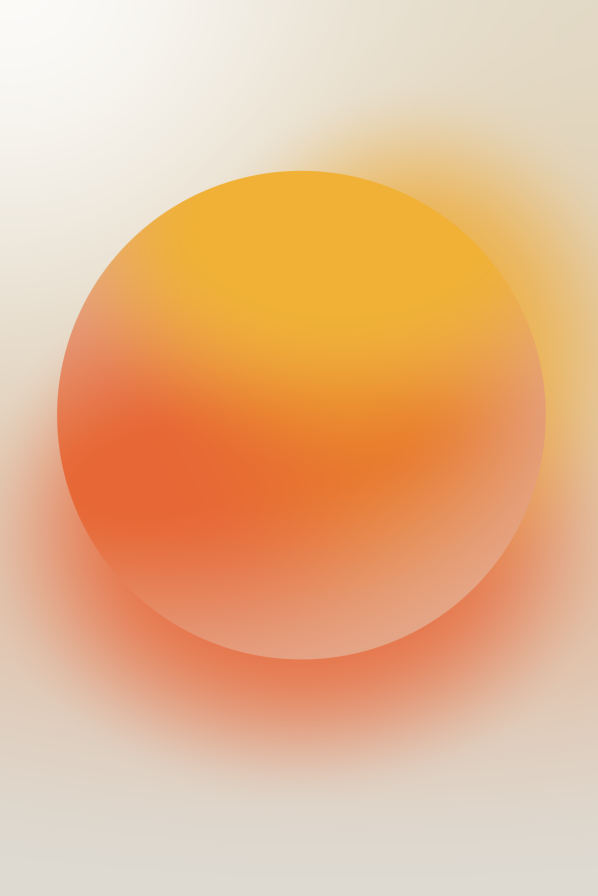
Give the GLSL for this background, as a Shadertoy shader.

```glsl
// A crisp glowing disc over a pale paper gradient, with coloured light behind it.
// Soft tilted ellipses, built from distance functions, paint both the halo and
// the disc; wide Gaussian washes warm the paper. Frame is 1 wide by 1.5 tall.

const vec2 FRAME = vec2(1.0, 1.5);

const vec3 WHITE       = vec3(0.985, 0.98, 0.97);
const vec3 BEIGE       = vec3(0.88, 0.845, 0.77);
const vec3 GREY_BEIGE  = vec3(0.87, 0.86, 0.83);
const vec3 PEACH       = vec3(0.885, 0.69, 0.58);
const vec3 HONEY       = vec3(0.90, 0.74, 0.52);
const vec3 GLOW_CORAL  = vec3(0.905, 0.45, 0.28);
const vec3 GLOW_AMBER  = vec3(0.93, 0.69, 0.28);
const vec3 DISC_SALMON = vec3(0.895, 0.66, 0.55);
const vec3 DISC_RED    = vec3(0.905, 0.405, 0.21);
const vec3 DISC_ORANGE = vec3(0.91, 0.48, 0.18);
const vec3 DISC_YELLOW = vec3(0.94, 0.695, 0.21);

const vec2  DISC_CENTER = vec2(0.504, 0.805);
const float DISC_RADIUS = 0.409;
const float GLOW_BLUR   = 0.155;
const float RED_BLUR    = 0.19;
const float YELLOW_BLUR = 0.15;
const float RED_TILT    = 0.2;

// Signed distance to an ellipse, first-order approximation
float ellipseDistance(vec2 d, vec2 radii) {
    float k = length(d / radii);
    float slope = length(d / (radii * radii));
    return k * (k - 1.0) / max(slope, 1e-4);
}

// Coverage of a tilted ellipse whose edge fades over +-blur
float softEllipse(vec2 p, vec2 center, vec2 radii, float tilt, float blur) {
    float c = cos(tilt), s = sin(tilt);
    vec2 d = p - center;
    d = vec2(c * d.x + s * d.y, c * d.y - s * d.x);
    return 1.0 - smoothstep(-blur, blur, ellipseDistance(d, radii));
}

float gaussian(vec2 p, vec2 center, vec2 spread) {
    vec2 d = (p - center) / spread;
    return exp(-0.5 * dot(d, d));
}

vec3 paper(vec2 p) {
    vec3 color = mix(GREY_BEIGE, BEIGE, smoothstep(0.0, 0.8, p.y));
    color = mix(color, WHITE, gaussian(p, vec2(0.02, 1.52), vec2(0.4, 0.36)));
    color = mix(color, PEACH, 0.8 * gaussian(p, vec2(0.58, 0.53), vec2(0.6, 0.21)));
    return mix(color, HONEY, 0.55 * gaussian(p, vec2(0.78, 0.92), vec2(0.26, 0.24)));
}

vec3 addGlow(vec3 color, vec2 p) {
    float coral = softEllipse(p, vec2(0.498, 0.62), vec2(0.4, 0.325), 0.0, GLOW_BLUR);
    float amber = softEllipse(p, vec2(0.69, 0.915), vec2(0.26, 0.3), 0.0, GLOW_BLUR);
    color = mix(color, GLOW_CORAL, coral);
    return mix(color, GLOW_AMBER, amber);
}

vec3 discColor(vec2 p) {
    float red = softEllipse(p, vec2(0.40, 0.735), vec2(0.45, 0.235), RED_TILT, RED_BLUR);
    float yellow = softEllipse(p, vec2(0.57, 1.12), vec2(0.375, 0.275), 0.0, YELLOW_BLUR);
    vec3 ember = mix(DISC_RED, DISC_ORANGE, smoothstep(0.25, 0.65, p.x + 0.5 * (p.y - 0.72)));
    vec3 color = mix(DISC_SALMON, ember, red);
    return mix(color, DISC_YELLOW, yellow);
}

void mainImage(out vec4 fragColor, in vec2 fragCoord) {
    // Fit the frame to the canvas height, centred
    float unit = FRAME.y / iResolution.y;
    vec2 p = (fragCoord - 0.5 * iResolution.xy) * unit + 0.5 * FRAME;

    vec3 color = addGlow(paper(p), p);

    // Disc with a one-pixel antialiased rim
    float edge = length(p - DISC_CENTER) - DISC_RADIUS;
    float disc = 1.0 - smoothstep(-0.75 * unit, 0.75 * unit, edge);
    color = mix(color, discColor(p), disc);

    fragColor = vec4(color, 1.0);
}
```
